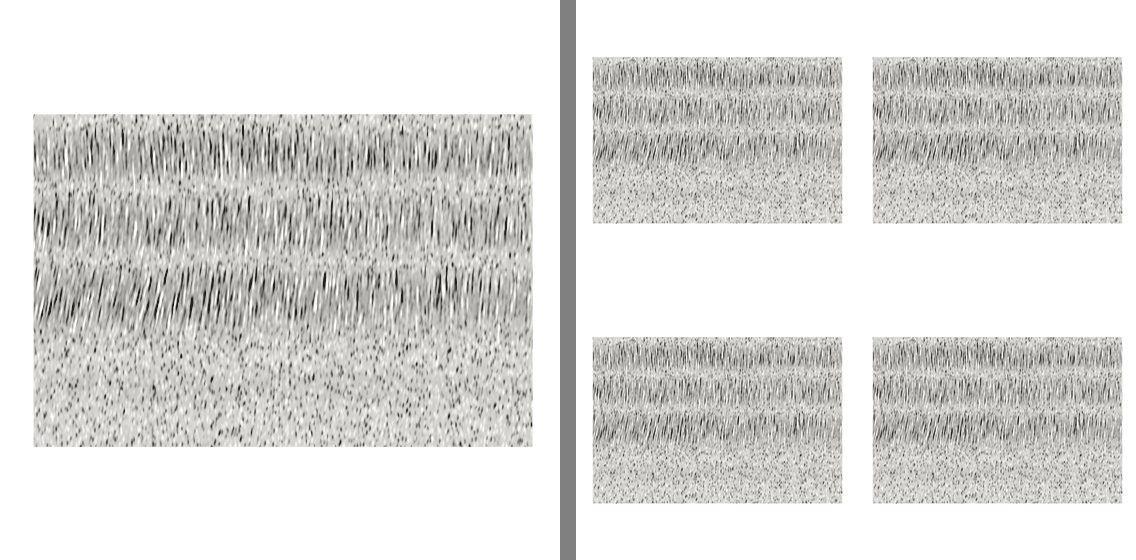
Left, the tile; right, the same tile 2 across and 2 down.
This texture is drawn by a three.js fragment shader. Its source:

```glsl
// A pale grey panel of fine relief on white, crossed by dark brushed bands.
// Wrapped cellular kernels, lit on one side and shaded on the other, give short
// grains and long leaning strokes; bands choose between them and set the tone.
#define GRAIN_CELLS vec2(186.0, 120.0)
#define STROKE_CELLS vec2(162.0, 36.0)
#define PANEL_MIN vec2(0.060, 0.202)
#define PANEL_MAX vec2(0.951, 0.796)
#define EDGE_BLUR 0.0015
#define LIGHT_TONE 0.825
#define BAND_TONE 0.675
#define LIGHT_RELIEF vec2(0.42, 0.13)
#define BAND_RELIEF vec2(0.60, 0.33)
#define SHADOW_POWER 1.35
#define WARM_SHIFT vec3(0.0, 0.004, 0.021)

varying vec2 vUv;

const float TAU = 6.2831853;

vec3 hash3(vec2 p) {
  vec3 q = fract(p.xyx * vec3(0.1031, 0.1030, 0.0973));
  q += dot(q, q.yxz + 33.33);
  return fract((q.xxy + q.yzz) * q.zyx);
}

// Signed sum of one slanted, compact kernel per cell; wraps at the canvas edge.
// shape.x weighs the plain blob, shape.y its light and dark flanks.
float flakes(vec2 uv, vec2 cells, float lean, vec2 shape, float seed) {
  vec2 p = uv * cells;
  vec2 base = floor(p);
  float sum = 0.0;
  for (int j = -1; j <= 1; j++) {
    for (int i = -2; i <= 2; i++) {
      vec2 cell = base + vec2(float(i), float(j));
      vec3 rnd = hash3(mod(cell, cells) + seed);
      vec2 d = p - cell - rnd.xy;
      d.x -= (lean + 0.3 * (rnd.x - 0.5)) * d.y;
      d.x /= 0.78;
      float k = max(0.0, 1.0 - dot(d, d));
      sum += (2.0 * rnd.z - 1.0) * k * k * (shape.x + shape.y * d.x);
    }
  }
  return sum;
}

// Soft-shouldered bump around a height.
float bump(float y, float center, float halfWidth) {
  float t = abs(y - center) / halfWidth;
  return exp(-t * t * t);
}

// Slow waves over the whole canvas, in whole cycles.
float drift(vec2 uv) {
  return 0.5 * sin(TAU * (3.0 * uv.x + uv.y))
       + 0.3 * sin(TAU * (7.0 * uv.x - 2.0 * uv.y) + 1.7)
       + 0.2 * sin(TAU * (13.0 * uv.x + 3.0 * uv.y) + 4.1);
}

float panelMask(vec2 uv) {
  vec2 lo = smoothstep(PANEL_MIN - EDGE_BLUR, PANEL_MIN + EDGE_BLUR, uv);
  vec2 hi = 1.0 - smoothstep(PANEL_MAX - EDGE_BLUR, PANEL_MAX + EDGE_BLUR, uv);
  return lo.x * lo.y * hi.x * hi.y;
}

void main() {
  vec2 uv = vUv;
  float wave = drift(uv);

  // Strokes lean most at the lower left and stand upright at the top.
  float lowerLeft = (1.0 - smoothstep(0.05, 0.75, uv.x))
                  * (1.0 - smoothstep(0.45, 0.68, uv.y));
  float lean = 0.2 + 0.75 * lowerLeft + 0.15 * wave
             - 0.5 * smoothstep(0.6, 0.75, uv.y) * (1.0 - uv.x);
  float stroke = flakes(uv, STROKE_CELLS, lean, vec2(0.50, 3.0), 17.0);
  float grain = flakes(uv, GRAIN_CELLS, 0.1, vec2(0.85, 1.8), 251.0);

  // Dark bands with frayed edges, a soft tail and a faint lower line.
  float y = uv.y + 0.010 * stroke + 0.004 * wave;
  float band = bump(y, 0.721, 0.042)
             + 0.95 * bump(y, 0.597, 0.047)
             + bump(y, 0.474, 0.043)
             + 0.35 * bump(y, 0.415, 0.035);
  band *= 1.0 - 0.25 * smoothstep(0.3, 0.95, uv.x) + 0.08 * wave;
  band = clamp(band, 0.0, 1.0);
  float haze = bump(y, 0.308, 0.028) * (1.0 - 0.5 * uv.x);

  // Shadows cut narrow and deep, highlights rise gently.
  float relief = mix(grain, stroke + 0.35 * grain, smoothstep(0.0, 0.7, band));
  vec2 depth = mix(LIGHT_RELIEF, BAND_RELIEF, band);
  float shadow = pow(max(-relief, 0.0), SHADOW_POWER);
  float tone = mix(LIGHT_TONE, BAND_TONE, band) - 0.045 * haze;
  tone += depth.y * max(relief, 0.0) - depth.x * shadow;
  tone = clamp(tone, 0.13, 1.0);

  vec3 color = mix(vec3(1.0), vec3(tone) - WARM_SHIFT, panelMask(uv));
  gl_FragColor = vec4(color, 1.0);
}
```
